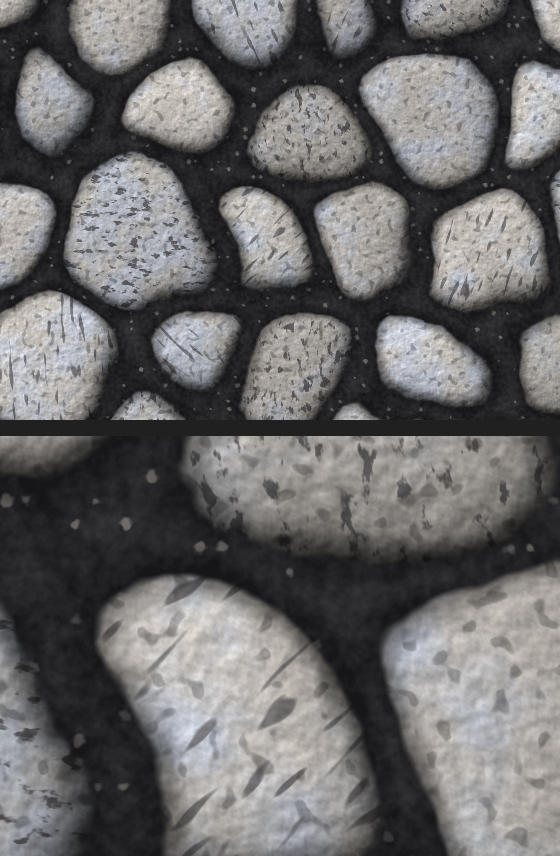
Top: the whole. Bottom: its middle third, enlarged.
A Shadertoy shader for this texture:

```glsl
const float STONES_PER_HEIGHT = 3.5;
const float CORNER_SHARPNESS = 10.0;
const vec3 LIGHT_DIR = vec3(-0.36, 0.50, 0.79);
const vec3 MORTAR_DARK = vec3(0.085, 0.086, 0.096);
const vec3 MORTAR_LIGHT = vec3(0.235, 0.230, 0.240);
const vec3 GRIT_COLOR = vec3(0.47, 0.45, 0.43);
const vec3 FLECK_COLOR = vec3(0.25, 0.24, 0.25);
const vec3 WARM_TINT = vec3(1.03, 1.00, 0.965);
const vec3 COOL_TINT = vec3(0.97, 0.995, 1.05);

struct Stone { vec2 id; vec2 site; vec2 inward; float edge; };

vec2 hash2(vec2 p) {
    vec3 q = fract(p.xyx * vec3(0.1031, 0.1030, 0.0973));
    q += dot(q, q.yzx + 33.33);
    return fract((q.xx + q.yz) * q.zy);
}

float cornerSlope(vec2 cell, vec2 offset) {
    float angle = 6.2832 * hash2(cell).x;
    return dot(vec2(cos(angle), sin(angle)), offset);
}

float gradientNoise(vec2 p) {
    vec2 i = floor(p), f = p - i;
    vec2 u = f * f * f * (f * (f * 6.0 - 15.0) + 10.0);
    vec2 e = vec2(1.0, 0.0);
    float low = mix(cornerSlope(i, f), cornerSlope(i + e, f - e), u.x);
    float high = mix(cornerSlope(i + e.yx, f - e.yx), cornerSlope(i + 1.0, f - 1.0), u.x);
    return mix(low, high, u.y);
}

float fbm(vec2 p) {
    float sum = 0.0, amplitude = 0.6;
    for (int i = 0; i < 4; i++) {
        sum += amplitude * gradientNoise(p);
        p = mat2(1.6, 1.2, -1.2, 1.6) * p + 5.3;
        amplitude *= 0.55;
    }
    return sum;
}

vec2 siteOf(vec2 cell) {
    return cell + 0.5 + 0.62 * (hash2(cell) - 0.5) + vec2(0.5 * mod(cell.y, 2.0), 0.0);
}

// Squared distance reduced by a random weight, so that stone sizes vary
float powerDistance(vec2 p, vec2 cell) {
    vec2 d = p - siteOf(cell);
    float size = hash2(cell + 71.0).x;
    return dot(d, d) - 0.42 * size * size;
}

// Weighted Voronoi cell with softly rounded borders
Stone findStone(vec2 p) {
    vec2 base = floor(p), id = base;
    float nearest = 1e5;
    for (int k = 0; k < 25; k++) {
        vec2 cell = base + vec2(k % 5 - 2, k / 5 - 2);
        float d = powerDistance(p, cell);
        if (d < nearest) { nearest = d; id = cell; }
    }
    vec2 site = siteOf(id), pull = vec2(0.0);
    float total = 1e-9;
    for (int k = 0; k < 25; k++) {
        vec2 cell = base + vec2(k % 5 - 2, k / 5 - 2);
        if (cell == id) continue;
        vec2 apart = site - siteOf(cell);
        float span = max(length(apart), 0.05);
        float border = (powerDistance(p, cell) - nearest) / (2.0 * span);
        float weight = exp(-CORNER_SHARPNESS * border);
        total += weight;
        pull += weight * apart / span;
    }
    return Stone(id, site, pull / total, -log(total) / CORNER_SHARPNESS);
}

// Dark mortar with scattered light grit
vec3 mortarColor(vec2 p, float edge) {
    float opening = smoothstep(0.08, -0.07, edge);
    float tone = 0.12 + 0.4 * opening + 0.6 * fbm(p * 5.0) + 0.55 * fbm(p * 26.0);
    vec3 color = mix(MORTAR_DARK, MORTAR_LIGHT, clamp(tone, 0.0, 1.2));
    vec2 g = p * 15.0, cell = floor(g), h = hash2(cell + 9.0);
    float radius = mix(0.10, 0.28, h.y);
    float dist = length(g - cell - mix(vec2(0.3), vec2(0.7), h.yx)) + 0.2 * gradientNoise(g * 3.0);
    float grit = step(h.x, 0.13) * smoothstep(radius + 0.1, radius - 0.1, dist);
    return mix(color, GRIT_COLOR, grit * (0.3 + 0.6 * opening));
}

// Weathered surface: mottling, grain, pits, flecks and streaks
vec3 stoneColor(vec2 p, Stone s, float depth) {
    vec2 kind = hash2(s.id + 23.0), look = hash2(s.id + 47.0);
    float angle = 3.1416 * look.y, c = cos(angle), n = sin(angle);
    vec2 q = mat2(c, n, -n, c) * (p - s.site) + s.id * 7.3;
    float broad = fbm(q * 2.6);
    float grain = fbm(q * 24.0);
    float relief = fbm(p * 11.0) - fbm(p * 11.0 + 0.28 * LIGHT_DIR.xy);
    float tone = mix(0.62, 0.765, look.x) + 0.10 * broad + 0.13 * grain;
    vec3 color = tone * mix(WARM_TINT, COOL_TINT, smoothstep(-0.25, 0.35, broad + 0.4 * (kind.y - 0.5)));

    float pits = smoothstep(0.22, 0.42, gradientNoise(q * 17.0) + 0.25 * grain);
    float flecks = smoothstep(0.12, 0.28, fbm(q * vec2(9.0, 16.0)) + 0.25 * broad);
    float streaks = smoothstep(0.26, 0.42, gradientNoise(q * vec2(5.0, 24.0)) + 0.3 * broad);
    color *= 1.0 - 0.25 * pits;
    color = mix(color, FLECK_COLOR, 0.75 * flecks * step(kind.x, 0.26));
    color = mix(color, FLECK_COLOR, 0.6 * streaks * step(0.68, kind.x));

    float slope = 1.5 * exp(-max(depth, 0.0) / 0.085);
    vec3 normal = normalize(vec3(-s.inward * slope, 1.0));
    float facing = clamp(dot(normal, LIGHT_DIR) / LIGHT_DIR.z, 0.0, 1.08);
    float contact = mix(0.58, 1.0, smoothstep(-0.01, 0.09, depth));
    return color * contact * (mix(0.36, 1.0, facing) + 0.45 * relief);
}

void mainImage(out vec4 fragColor, in vec2 fragCoord) {
    vec2 p = fragCoord / iResolution.y * STONES_PER_HEIGHT + vec2(7.0, 12.0);
    vec2 bend = vec2(gradientNoise(p * 1.3), gradientNoise(p * 1.3 + 40.0));
    vec2 ripple = vec2(gradientNoise(p * 5.0 + 15.0), gradientNoise(p * 5.0 + 60.0));
    Stone stone = findStone(p + 0.24 * bend + 0.03 * ripple);

    float depth = stone.edge - mix(0.03, 0.085, hash2(stone.id + 5.0).y) + 0.012 * gradientNoise(p * 14.0);
    float softness = max(0.014, STONES_PER_HEIGHT / iResolution.y);
    float coverage = smoothstep(-softness, softness, depth);
    vec3 color = mix(mortarColor(p, stone.edge), stoneColor(p, stone, depth), coverage);
    fragColor = vec4(clamp(color, 0.0, 1.0), 1.0);
}
```
